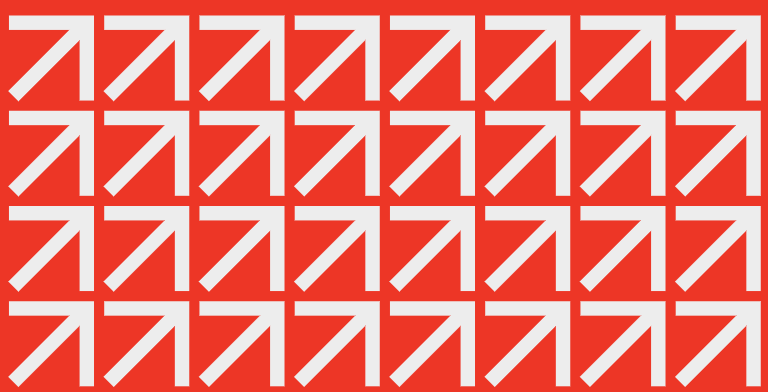
This pattern is drawn by a WebGL 2 fragment shader. Its source:

```glsl
#version 300 es
precision highp float;
// Grid of pale arrows pointing up and right on a flat red ground.

// Lengths are in units of the spacing between arrows.
#define GRID vec2(8.0, 4.0)            // arrows across and down
#define CANVAS vec2(8.063, 4.1155)     // canvas size in spacings
#define FIRST_TIP vec2(0.987, 0.1627)  // tip of the top left arrow
#define ARM 0.893                      // length of the head arms
#define STROKE 0.1515                  // width of every stroke
#define SHAFT 1.198                    // length of the diagonal shaft
#define RED vec3(0.93, 0.21, 0.15)
#define PALE vec3(0.93, 0.93, 0.93)

uniform vec2 u_resolution;
out vec4 fragColor;

float boxDistance(vec2 p, vec2 halfSize) {
    vec2 d = abs(p) - halfSize;
    return length(max(d, 0.0)) + min(max(d.x, d.y), 0.0);
}

// Arrow with its tip at the origin, extending along +x and +y.
float arrowDistance(vec2 p) {
    // Fold along the diagonal so one arm stands for both.
    p = vec2(max(p.x, p.y), min(p.x, p.y));
    vec2 armHalf = 0.5 * vec2(ARM, STROKE);
    float arm = boxDistance(p - armHalf, armHalf);

    // Turn the diagonal onto the x axis; start inside the head.
    vec2 along = vec2(p.x + p.y, p.x - p.y) * inversesqrt(2.0);
    vec2 shaftHalf = 0.5 * vec2(SHAFT - STROKE, STROKE);
    float shaft = boxDistance(along - vec2(STROKE + shaftHalf.x, 0.0), shaftHalf);
    return min(arm, shaft);
}

void main() {
    // Position measured from the top left, in spacings.
    vec2 uv = gl_FragCoord.xy / u_resolution;
    vec2 p = vec2(uv.x, 1.0 - uv.y) * CANVAS;

    // Nearest arrow, kept inside the grid so no partial rows appear.
    vec2 fromTip = p - FIRST_TIP;
    vec2 cell = floor(fromTip + vec2(0.947, 0.053));
    cell = clamp(cell, vec2(0.0), GRID - 1.0);
    vec2 local = fromTip - cell;
    float dist = arrowDistance(vec2(-local.x, local.y));

    // Cell 0 spans the arrow to the left of its tip, one pixel soft edge.
    float pixel = CANVAS.x / u_resolution.x;
    float cover = clamp(0.5 - dist / pixel, 0.0, 1.0);
    fragColor = vec4(mix(RED, PALE, cover), 1.0);
}
```
